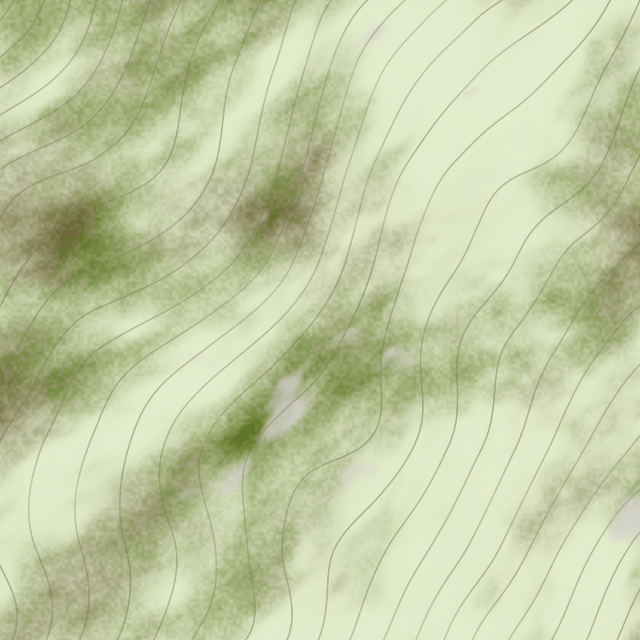
Write a three.js fragment shader that draws this texture.

```glsl
#define PALE vec3(0.89, 0.925, 0.80)
#define DEEP_GREEN vec3(0.43, 0.51, 0.22)
#define DEEP_BROWN vec3(0.47, 0.45, 0.28)
#define LILAC vec3(0.84, 0.82, 0.81)
#define LINE_COLOR vec3(0.50, 0.49, 0.36)
#define LINE_DENSITY 18.0
#define LINE_WIDTH 0.0021
#define LINE_STRENGTH 0.5
#define PATCH_CONTRAST 12.5
#define PATCH_MEDIAN 1.2
#define GRAIN_SCALE 210.0
#define GRAIN_AMOUNT 1.7

varying vec2 vUv;

float hash(vec2 p) {
  vec3 q = fract(vec3(p.xyx) * 0.1031);
  q += dot(q, q.yzx + 33.33);
  return fract((q.x + q.y) * q.z);
}

float noise(vec2 p) {
  vec2 i = floor(p);
  vec2 f = fract(p);
  f = f * f * (3.0 - 2.0 * f);
  float low = mix(hash(i), hash(i + vec2(1.0, 0.0)), f.x);
  float high = mix(hash(i + vec2(0.0, 1.0)), hash(i + vec2(1.0)), f.x);
  return mix(low, high, f.y);
}

float fbm(vec2 p) {
  float sum = 0.0;
  float total = 0.0;
  float weight = 1.0;
  for (int i = 0; i < 4; i++) {
    sum += weight * noise(p);
    total += weight;
    weight *= 0.56;
    p = mat2(1.6, 1.2, -1.2, 1.6) * p + 17.3;
  }
  return sum / total;
}

// Sloping terrain whose levels wind from lower left to upper right
float terrain(vec2 p) {
  float slope = dot(p, vec2(0.85, -0.48)) * LINE_DENSITY;
  return slope + 4.2 * noise(p * 3.1 + 41.0) + 0.8 * noise(p * 6.7 + 9.0);
}

float contour(vec2 p) {
  const float e = 0.001;
  float h = terrain(p);
  vec2 grad = vec2(terrain(p + vec2(e, 0.0)) - h, terrain(p + vec2(0.0, e)) - h) / e;
  float dist = abs(fract(h) - 0.5) / max(length(grad), 4.0);
  return 1.0 - smoothstep(0.2 * LINE_WIDTH, LINE_WIDTH, dist);
}

// Coordinates stretched along the slanting direction of the patches
vec2 slanted(vec2 p) {
  vec2 warp = vec2(noise(p * 3.0 + 5.0), noise(p * 3.0 + 29.0)) - 0.5;
  p += 0.12 * warp;
  return vec2(dot(p, vec2(0.77, 0.64)) * 3.8, dot(p, vec2(-0.64, 0.77)) * 7.0);
}

void main() {
  vec2 p = vUv;
  vec2 s = slanted(p);

  // Cover from bare (0) to dense (5), denser towards the top
  float cover = PATCH_MEDIAN + PATCH_CONTRAST * (fbm(s + 63.0) - 0.5);
  cover += 1.2 * (p.y - 0.5);

  // Speckled foliage, nearly absent on bare ground
  float grain = 0.65 * noise(p * GRAIN_SCALE) + 0.35 * noise(p * GRAIN_SCALE * 0.53 + 7.0) - 0.5;
  cover += GRAIN_AMOUNT * grain * smoothstep(-0.6, 2.2, cover);
  cover = 0.5 * (cover + sqrt(cover * cover + 0.3));

  // Ground and foliage tints
  float tint = smoothstep(0.36, 0.62, fbm(p * 6.0 + 81.0) + 0.35 * grain);
  vec3 dense = mix(DEEP_BROWN, DEEP_GREEN, tint);
  vec3 color = mix(PALE, dense, min(cover / 5.0, 1.1));
  color += 0.02 * (fbm(s * 2.0 + 13.0) - 0.5);

  // Rare lilac clearings
  float clearing = smoothstep(0.70, 0.82, fbm(s * 1.1 + 150.0));
  color = mix(color, LILAC, 0.75 * clearing);

  // Thin contour lines of uneven strength
  float ink = LINE_STRENGTH * mix(0.6, 1.1, noise(p * 9.0 + 3.0));
  color = mix(color, min(color, LINE_COLOR), ink * contour(p));

  gl_FragColor = vec4(color, 1.0);
}
```
